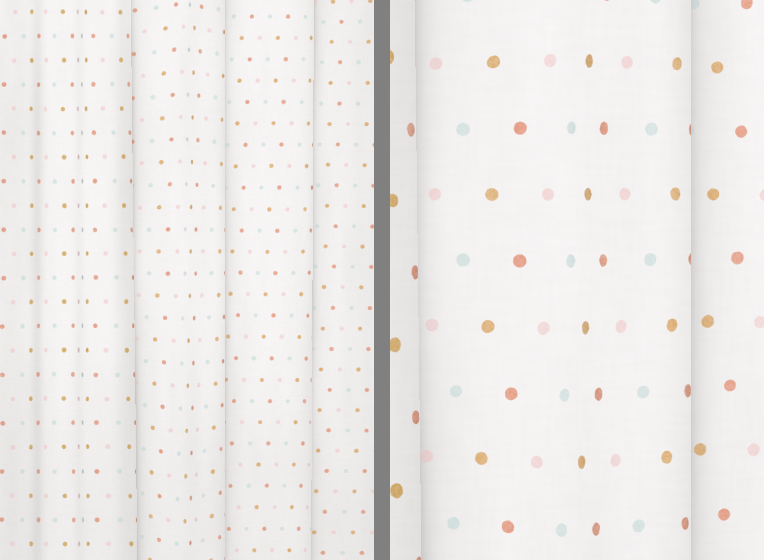
Left, the full canvas; right, a detail of the centre.
Reproduce this pattern procedurally as a Shadertoy shader.

```glsl
// Pleated white muslin curtain printed with staggered coral, pink, blue and ochre dots.
#define CLOTH vec2(512.0, 768.0)          // canvas measured in cloth units
#define DOT_RADIUS vec2(0.228, 0.048)     // in columns, in vertical repeats
#define CORAL vec3(0.90, 0.61, 0.51)
#define PINK vec3(0.955, 0.84, 0.84)
#define BLUE vec3(0.83, 0.89, 0.885)
#define OCHRE vec3(0.87, 0.68, 0.44)
#define LINEN vec3(0.966, 0.960, 0.958)
#define SHADOW vec3(0.72, 0.71, 0.695)
#define WEAVE 0.008
#define WEAR 0.22

// One entry per pleat, left to right
const float EDGE[5] = float[5](0.0, 183.0, 308.0, 428.0, 540.0);
const float FIRST_COLUMN[4] = float[4](-0.35, 16.4, 30.2, 41.67);
const float SPACING[4] = float[4](14.2, 13.0, 12.25, 12.75);
const float REPEAT[4] = float[4](66.3, 60.0, 58.5, 56.0);
const float ROW_LEVEL[4] = float[4](348.0, 345.0, 345.0, 338.0);
const float SLANT[4] = float[4](0.0, -0.034, -0.045, -0.032);

float hash(vec2 p) {
    vec3 q = fract(vec3(p.xyx) * 0.1031);
    q += dot(q, q.yzx + 33.33);
    return fract((q.x + q.y) * q.z);
}

float noise(vec2 p) {
    vec2 i = floor(p), f = fract(p);
    f = f * f * (3.0 - 2.0 * f);
    return mix(mix(hash(i), hash(i + vec2(1, 0)), f.x),
               mix(hash(i + vec2(0, 1)), hash(i + vec2(1, 1)), f.x), f.y);
}

float bump(float x, float centre, float width) {
    float t = (x - centre) / width;
    return exp(-t * t);
}

// Extra fabric gathered into a soft crease
float tuck(float x, float centre, float width, float columns) {
    return columns * (1.0 + tanh(clamp((x - centre) / width, -8.0, 8.0)));
}

// Column index along the fabric at horizontal position x
float fabricColumn(float x, int pleat) {
    float u = FIRST_COLUMN[pleat] + (x - EDGE[pleat]) / SPACING[pleat];
    if (pleat == 0) u += tuck(x, 52.0, 18.0, 0.6) + tuck(x, 111.0, 8.0, 1.0);
    if (pleat == 1) u += tuck(x, 262.0, 10.0, 0.7);
    return u + 0.55 * exp(min(x - EDGE[pleat + 1], 0.0) / 6.0);
}

// Amount of shade cast by folds and creases
float foldShade(vec2 p, int pleat) {
    float l = max(p.x - EDGE[pleat], 0.0), r = max(EDGE[pleat + 1] - p.x, 0.0);
    float strength = 0.7 + 0.5 * noise(vec2(float(pleat) * 7.0, p.y / 190.0));
    float s = 0.22 * exp(-r / 11.0);
    if (pleat > 0) s += 0.34 * exp(-l / 3.5) + 0.24 * exp(-l / 15.0);
    s += 0.20 * bump(p.x, 51.0, 8.0) + 0.08 * bump(p.x, 108.0, 7.0);
    s += 0.12 * bump(p.x, 170.0, 13.0) + 0.06 * bump(p.x, 262.0, 14.0);
    s += 0.12 * bump(p.x, 15.0, 36.0) + 0.14 * bump(p.x, 512.0, 45.0);
    return s * strength + 0.13 * smoothstep(380.0, 768.0, p.y);
}

vec3 dotColour(int kind) {
    return kind == 0 ? CORAL : kind == 1 ? PINK : kind == 2 ? BLUE : OCHRE;
}

void mainImage(out vec4 fragColor, in vec2 fragCoord) {
    vec2 p = fragCoord / iResolution.xy * CLOTH;
    p.y = CLOTH.y - p.y;
    float pixel = CLOTH.y / iResolution.y;

    // Fold edges lean slightly; pick the pleat under this point
    vec2 q = p;
    q.x -= 0.012 * (p.y - 345.0) * bump(p.x, 184.0, 30.0);
    q.x += 0.005 * (p.y - 345.0) * bump(p.x, 428.0, 30.0);
    int pleat = 0;
    for (int i = 1; i < 4; i++) if (q.x > EDGE[i]) pleat = i;

    // Linen with shade, crumples and fine threads
    float shade = foldShade(q, pleat);
    shade += 0.06 * (noise(p / vec2(14.0, 90.0)) - 0.5);
    vec3 colour = mix(LINEN, SHADOW, clamp(shade, 0.0, 1.0));
    float threads = noise(p / vec2(1.6, 9.0)) + noise(p / vec2(9.0, 1.6)) - 1.0;
    colour += WEAVE * threads;

    // Fabric coordinates: x counts columns, y counts vertical repeats
    float slant = pleat == 0 ? mix(-0.008, 0.014, q.x / EDGE[1]) : SLANT[pleat];
    float sag = pleat == 1 ? 0.026 * bump(q.x, 248.0, 38.0) : 0.0;
    float level = p.y - ROW_LEVEL[pleat] - sag * (p.y - 345.0);
    vec2 fabric = vec2(fabricColumn(q.x, pleat), level / REPEAT[pleat]);
    fabric.x -= slant * (p.y - 345.0) / SPACING[pleat];
    fabric += (vec2(noise(p / 75.0), noise(p / 75.0 + 31.0)) - 0.5) * vec2(0.18, 0.03);
    float squeeze = fabricColumn(q.x + 0.5, pleat) - fabricColumn(q.x - 0.5, pleat);

    // Every other column drops by half a repeat
    float column = floor(fabric.x + 0.5);
    int kind = int(mod(column, 4.0));
    float drop = kind % 2 == 0 ? 0.5 : 0.0;
    float row = floor(fabric.y - drop + 0.5);
    vec2 id = vec2(column, row) + 60.0;
    vec2 offset = (fabric - vec2(column, row + drop)) / DOT_RADIUS;
    offset /= 0.95 + 0.10 * hash(id);

    // Distance to the dot rim, converted back to cloth units
    float reach = max(length(offset), 0.001);
    vec2 slope = offset / reach * vec2(squeeze, 1.0 / REPEAT[pleat]) / DOT_RADIUS;
    float rim = (reach - 1.0) / length(slope) + 0.3 * (noise(p * 0.8) - 0.5);
    float ink = 1.0 - smoothstep(-0.85 * pixel, 0.85 * pixel, rim);

    // Worn print, deeper where the cloth turns away
    ink *= 1.0 - WEAR * noise(p * 1.1 + 5.0) - 0.10 * hash(id + 17.0);
    float turned = smoothstep(0.09, 0.19, squeeze);
    vec3 paint = dotColour(kind) * (1.0 - 0.16 * turned - 0.15 * shade);
    if (kind == 3 && pleat == 0) paint *= vec3(0.95, 0.96, 0.85);
    fragColor = vec4(mix(colour, paint, ink), 1.0);
}
```
